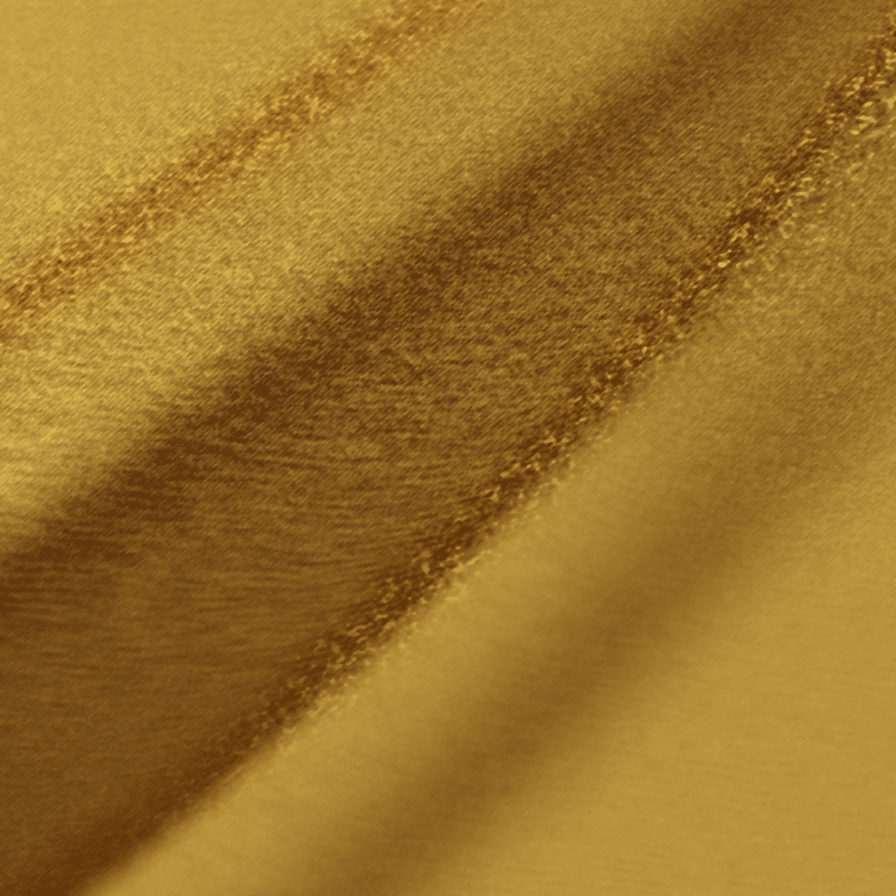
Give the GLSL for this texture, as a three.js fragment shader.

```glsl
// Draped golden satin: soft diagonal folds with a fine weave and glinting creases.
#define SHADE vec3(0.375, 0.215, 0.05)
#define BODY vec3(0.60, 0.435, 0.155)
#define SHEEN vec3(0.79, 0.65, 0.28)
#define CONTRAST 1.17
#define WEAVE_PITCH 190.0
#define RIB_COUNT 85.0
#define WEAVE_DEPTH 0.12
#define RIB_DEPTH 0.24
#define GRAIN_DEPTH 0.42
#define GLINT_DEPTH 0.55

varying vec2 vUv;

float hash(vec2 p) {
  return fract(sin(dot(p, vec2(127.1, 311.7))) * 43758.5453);
}

float noise(vec2 p) {
  vec2 i = floor(p), f = fract(p);
  f = f * f * (3.0 - 2.0 * f);
  return mix(mix(hash(i), hash(i + vec2(1.0, 0.0)), f.x),
             mix(hash(i + vec2(0.0, 1.0)), hash(i + 1.0), f.x), f.y);
}

float fbm(vec2 p) {
  float sum = 0.0, amp = 0.5;
  for (int i = 0; i < 4; i++) {
    sum += amp * noise(p);
    p = p * 2.03 + 7.3;
    amp *= 0.5;
  }
  return sum;
}

float bell(float x, float width) {
  return exp(-x * x / (width * width));
}

// Heights above the four fold lines: upper crease, shadow edge, valley crease, soft dip
vec4 foldHeights(vec2 p) {
  float wobble = 0.012 * (fbm(p * 9.0) - 0.5);
  return vec4(p.y - 0.648 - 0.70 * p.x,
              p.y - 0.395 - 0.765 * p.x,
              p.y + 0.055 - 0.72 * p.x - 0.275 * p.x * p.x,
              p.y + 0.40 - p.x) + wobble;
}

// Broad light and shadow, 0 dark to 1 bright
float foldTone(vec2 p, vec4 h) {
  float upper = mix(0.76, 0.88, smoothstep(-0.02, 0.10, h.x)) - 0.17 * p.x;
  upper -= 0.19 * bell(h.x - 0.005, 0.035) * (1.0 - 0.6 * p.x);
  upper += 0.07 * bell(h.y - 0.10, 0.08) * (1.0 - p.x);

  float valley = 0.20 + 0.13 * (p.x + p.y);
  valley -= 0.15 * bell(h.y + 0.065, 0.06);
  valley -= 0.13 * bell(h.z - 0.018, 0.04);

  float right = smoothstep(0.55, 1.0, p.x);
  float ridge = 0.77 - 0.23 * right * smoothstep(-0.5, -0.05, h.z);
  float dip = bell(h.w, h.w > 0.0 ? 0.12 : 0.10);
  float lower = ridge - mix(0.38, 0.20, right) * dip;

  float tone = mix(valley, upper, smoothstep(-0.055, 0.065, h.y));
  float soft = 0.055 + 0.07 * smoothstep(0.5, 0.9, p.x);
  tone = mix(lower, tone, smoothstep(-soft, 0.008, h.z));
  return 0.53 + CONTRAST * (tone - 0.52);
}

void main() {
  vec2 p = vUv;
  vec4 h = foldHeights(p);
  float tone = foldTone(p, h);

  // Depth of field: crisp across the upper middle, soft on the near fold
  float inValley = smoothstep(-0.04, 0.02, h.z);
  float rightSide = smoothstep(0.65, 0.95, p.x);
  float focus = bell(p.y - 0.70, 0.32) * mix(0.35 + 0.3 * rightSide, 1.0, inValley);
  focus *= mix(1.0, 0.5, smoothstep(0.02, 0.2, h.x));
  focus = max(focus, 0.13 + 0.12 * inValley);

  // Twill threads crossing on the diagonal
  vec2 thread = vec2(p.x + 0.35 * p.y, p.y - 0.25 * p.x) * WEAVE_PITCH * 6.28318;
  float weave = sin(thread.x) * sin(thread.y + 0.5 * thread.x);
  tone += WEAVE_DEPTH * focus * weave;

  // Short uneven ribs that bend upward as they near the valley crease
  float bend = 0.10 * p.x - 0.07 * exp(-abs(h.z) / 0.10);
  float rib = (p.y + bend + 0.008 * noise(p * 14.0)) * RIB_COUNT;
  float streak = noise(vec2(p.x * 34.0, rib * 2.0)) - 0.5;
  streak += 0.16 * sin(6.28318 * rib + 2.5 * noise(p * 45.0));
  float ribFocus = bell(p.y - 0.50, 0.30) * mix(0.22, 1.0, inValley);
  tone += RIB_DEPTH * max(ribFocus, 0.18) * streak;

  // Fine fibres lying along the folds, then small mottling
  vec2 along = vec2(p.x * 0.8 + p.y * 0.6, p.y * 0.8 - p.x * 0.6);
  float grain = noise(along * vec2(230.0, 370.0)) - 0.5;
  grain += 0.6 * (noise(p * vec2(150.0, 260.0) + 17.0) - 0.5);
  tone += GRAIN_DEPTH * focus * grain;
  tone += 0.08 * (fbm(p * 60.0) - 0.47);

  // Small dense flecks gathered along both creases
  float crease = 0.9 * bell(h.x - 0.005, 0.06) * (1.0 - 0.6 * p.x);
  crease += bell(h.z - 0.005, 0.05) * smoothstep(0.05, 0.55, p.x);
  crease += 0.6 * bell(h.z + 0.07, 0.09) * smoothstep(0.7, 0.95, p.x);
  float fleck = 0.6 * noise(along * vec2(120.0, 230.0) + 5.0);
  fleck += 0.4 * noise(p * vec2(210.0, 250.0) + 43.0);
  float glint = smoothstep(0.52, 0.85, fleck) - 0.5 * (1.0 - smoothstep(0.15, 0.5, fleck));
  tone += GLINT_DEPTH * crease * glint;

  // Stray bright threads over the crisp cloth
  float stray = noise(along * vec2(120.0, 240.0) + 31.0);
  tone += 0.24 * focus * smoothstep(0.78, 0.97, stray);

  // Tone to cloth colour, warmer inside the creases
  tone = clamp(tone, 0.0, 1.15);
  vec3 color = mix(SHADE, BODY, min(tone * 2.0, 1.0));
  color = mix(color, SHEEN, max(tone * 2.0 - 1.0, 0.0));
  float warmth = bell(h.x, 0.05) + 0.6 * bell(h.z - 0.02, 0.05);
  color += warmth * vec3(0.015, -0.008, -0.022);
  gl_FragColor = vec4(color, 1.0);
}
```
